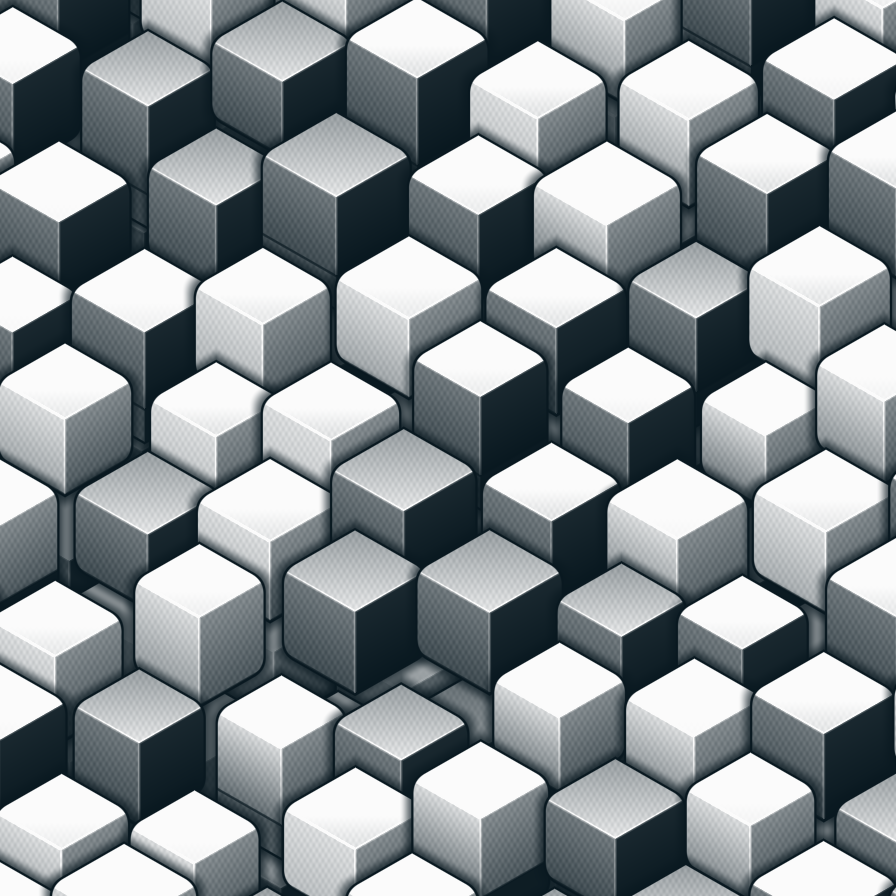
Give the GLSL for this pattern, as a WebGL 2 fragment shader.

```glsl
#version 300 es
precision highp float;
// Crowd of isometric blocks in ink and white, lit from the upper left.
// Staggered, jittered cells are painted back to front, a low layer first;
// each block is a rounded hexagon split into three shaded, stippled faces.

uniform vec2 u_resolution;
out vec4 fragColor;

const vec3 INK = vec3(0.035, 0.095, 0.125);
const vec3 PAPER = vec3(0.985, 0.985, 0.985);
const vec2 CELL = vec2(0.153, 0.118);      // spacing of columns and rows
const vec2 JITTER = vec2(0.030, 0.056);    // full range of displacement
const vec2 HALF_WIDTH = vec2(0.071, 0.083);
const vec2 SIDE_HEIGHT = vec2(0.082, 0.100);
const float BASE_HEIGHT = 0.036;           // dark plinth under some blocks
const float BASE_SHARE = 0.25;
const float BRIGHT_SHARE = 0.48;           // blocks with pale left faces
const float GREY_SHARE = 0.26;             // blocks with grey tops
const float SLOPE = 0.572;                 // rise of the isometric edges
const float SLOPE_COS = 0.868;
const float CORNER = 0.013;
const float OUTLINE = 0.0025;
const float SHADOW = 0.016;
const float STIPPLE_PITCH = 0.0068;
const float STIPPLE_DEPTH = 0.045;
const float LOW_LAYER_LIGHT = 0.62;

vec4 hash4(vec2 cell) {
    vec4 q = fract(cell.xyxy * vec4(0.1031, 0.1030, 0.0973, 0.1099));
    q += dot(q, q.wzxy + 33.33);
    return fract((q.xxyz + q.yzzw) * q.zywx);
}

float smoothMax(float a, float b, float radius) {
    float h = max(radius - abs(a - b), 0.0);
    return max(a, b) + h * h / (4.0 * radius);
}

// Silhouette; p is measured from the front corner of the top face.
float blockDistance(vec2 p, float halfWidth, float height) {
    float rise = SLOPE * abs(p.x);
    float roof = (p.y + rise - 2.0 * SLOPE * halfWidth) * SLOPE_COS;
    float floorEdge = (rise - height - p.y) * SLOPE_COS;
    float d = smoothMax(abs(p.x) - halfWidth, roof, CORNER);
    return smoothMax(d, floorEdge, CORNER);
}

float stipple(vec2 uv) {
    vec2 a = 6.28318 * uv / STIPPLE_PITCH;
    return cos(a.x) * cos(a.y * 0.6);
}

// Brightness of the three faces, the plinth and the lit ridges.
float blockTone(vec2 p, float halfWidth, float height, vec4 seed, float px, float dots) {
    float bright = step(seed.x, BRIGHT_SHARE);
    float grey = step(1.0 - GREY_SHARE, seed.x);
    float drop = SLOPE * abs(p.x) - p.y;
    float t = clamp(drop / height, 0.0, 1.0);
    float onTop = smoothstep(-px, px, -drop * SLOPE_COS);
    float onRight = smoothstep(-px, px, p.x);

    // Tops: white, or grey growing paler toward the front
    float depth = clamp(p.y / (2.0 * SLOPE * halfWidth), 0.0, 1.0);
    float whiteTop = 1.02 - 0.13 * smoothstep(0.55, 0.0, depth) * seed.y;
    float greyTop = mix(0.90, 0.58, depth);
    float top = mix(whiteTop, greyTop, grey);

    // Sides fade downward
    float left = mix(mix(0.42, 0.22, t), mix(0.86, mix(0.36, 0.74, seed.y), t), bright);
    float right = mix(mix(0.07, 0.0, t), mix(0.50, 0.27, t), bright);
    float side = mix(left, right, onRight);
    float onBase = smoothstep(-px, px, drop - height);
    side = mix(side, mix(0.27, 0.02, onRight), onBase);
    side *= 1.0 - 0.7 * (1.0 - smoothstep(0.0005, 0.0025, abs(drop - height)));

    float tone = mix(side, top, onTop);
    tone += dots * STIPPLE_DEPTH * smoothstep(0.05, 0.3, tone) * smoothstep(1.03, 0.85, tone);
    float ridge = abs(drop) * SLOPE_COS;
    ridge = min(ridge, abs(p.x) + step(drop, 0.0) + onBase);
    tone += 0.22 * (1.0 - smoothstep(0.0004, 0.0024, ridge));
    return clamp(tone, 0.0, 1.0);
}

// Paints one layer of blocks over the tone, far rows first.
float paintLayer(float tone, vec2 uv, vec2 shift, float light, float px) {
    vec2 q = uv + shift;
    float dots = stipple(uv);
    float nearRow = floor(q.y / CELL.y);
    for (int j = 2; j >= -1; j--) {
        float row = nearRow + float(j);
        float stagger = 0.5 * mod(row, 2.0);
        float nearColumn = floor(q.x / CELL.x - stagger);
        for (int i = -1; i <= 1; i++) {
            vec2 cell = vec2(nearColumn + float(i), row);
            vec4 place = hash4(cell + 61.0 + 100.0 * shift);
            vec4 style = hash4(cell + 137.0 + 100.0 * shift);
            vec2 corner = (cell + vec2(0.5 + stagger, 0.5)) * CELL + (place.xy - 0.5) * JITTER;
            float halfWidth = mix(HALF_WIDTH.x, HALF_WIDTH.y, place.z);
            float height = mix(SIDE_HEIGHT.x, SIDE_HEIGHT.y, place.w);
            float base = BASE_HEIGHT * step(style.z, BASE_SHARE);
            vec2 p = q - corner;
            float d = blockDistance(p, halfWidth, height + base);
            // Dark outline and soft contact shadow, then the block itself
            tone *= mix(0.3, 1.0, smoothstep(0.0, SHADOW, d)) * smoothstep(OUTLINE - px, OUTLINE + px, d);
            float face = light * blockTone(p, halfWidth, height, style, px, dots);
            tone = mix(tone, face, 1.0 - smoothstep(-px, px, d));
        }
    }
    return tone;
}

void main() {
    float px = 0.75 / u_resolution.y;
    vec2 uv = gl_FragCoord.xy / u_resolution.y;
    float tone = paintLayer(0.0, uv, CELL * vec2(0.5, 0.35), LOW_LAYER_LIGHT, px);
    tone = paintLayer(tone, uv, vec2(0.0), 1.0, px);
    fragColor = vec4(mix(INK, PAPER, tone), 1.0);
}
```
